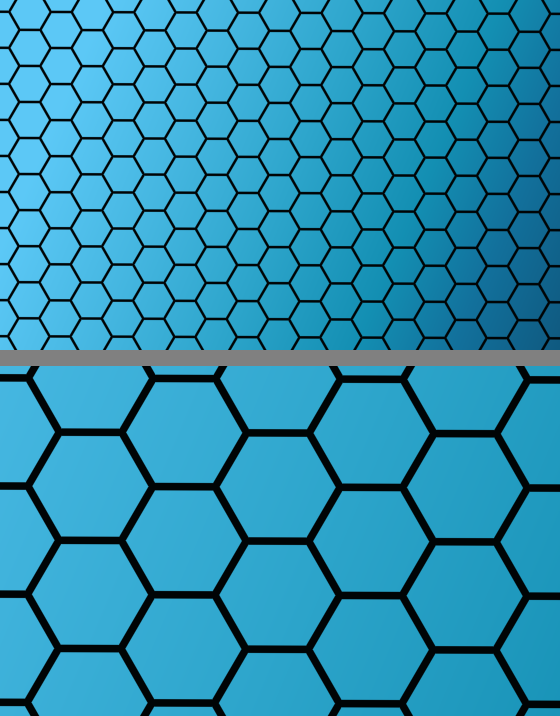
Top: the whole. Bottom: its middle third, enlarged.
Give the GLSL for this pattern, as a Shadertoy shader.

```glsl
// Flat-topped honeycomb of dark lines over a diagonal gradient from sky blue to deep teal

const float PITCH = 0.1030;               // cell height, in canvas heights
const float LINE_WIDTH = 0.0072;          // in canvas heights
const float TILT = 0.0038;                // slight clockwise lean, radians
const vec2 ANCHOR = vec2(0.0854, 0.8631); // centre of one cell
const vec3 LINE_COLOR = vec3(0.0, 0.015, 0.02);

mat2 rotation(float angle) {
    float c = cos(angle), s = sin(angle);
    return mat2(c, s, -s, c);
}

// Offset from the nearest cell centre; cells have unit height
vec2 hexOffset(vec2 p) {
    vec2 period = vec2(sqrt(3.0), 1.0);
    vec2 a = mod(p + 0.5 * period, period) - 0.5 * period;
    vec2 b = mod(p, period) - 0.5 * period;
    return dot(a, a) < dot(b, b) ? a : b;
}

// Distance from a point inside a unit-height cell to its border
float hexBorder(vec2 offset) {
    vec2 q = abs(offset);
    return 0.5 - max(q.y, dot(q, vec2(0.5 * sqrt(3.0), 0.5)));
}

// Blend from one colour to the next between two positions
vec3 addStop(vec3 color, vec3 next, float start, float end, float t) {
    return mix(color, next, clamp((t - start) / (end - start), 0.0, 1.0));
}

vec3 gradient(float t) {
    vec3 color = vec3(0.36, 0.785, 0.965);
    color = addStop(color, vec3(0.27, 0.715, 0.88), 0.15, 0.34, t);
    color = addStop(color, vec3(0.18, 0.650, 0.80), 0.34, 0.51, t);
    color = addStop(color, vec3(0.075, 0.56, 0.70), 0.51, 0.71, t);
    color = addStop(color, vec3(0.07, 0.440, 0.61), 0.71, 0.85, t);
    return addStop(color, vec3(0.06, 0.350, 0.50), 0.85, 1.0, t);
}

void mainImage(out vec4 fragColor, in vec2 fragCoord) {
    vec2 uv = fragCoord / iResolution.xy;
    vec2 p = fragCoord / iResolution.y;
    float pixel = 1.0 / iResolution.y;

    // Background runs from the upper left to the lower right
    vec3 color = gradient(dot(vec2(uv.x, 1.0 - uv.y), vec2(0.79, 0.21)));

    // Honeycomb lines
    vec2 grid = rotation(TILT) * (p - ANCHOR) / PITCH;
    float border = hexBorder(hexOffset(grid)) * PITCH;
    float line = 1.0 - smoothstep(-0.75 * pixel, 0.75 * pixel, border - 0.5 * LINE_WIDTH);

    fragColor = vec4(mix(color, LINE_COLOR, line), 1.0);
}
```
